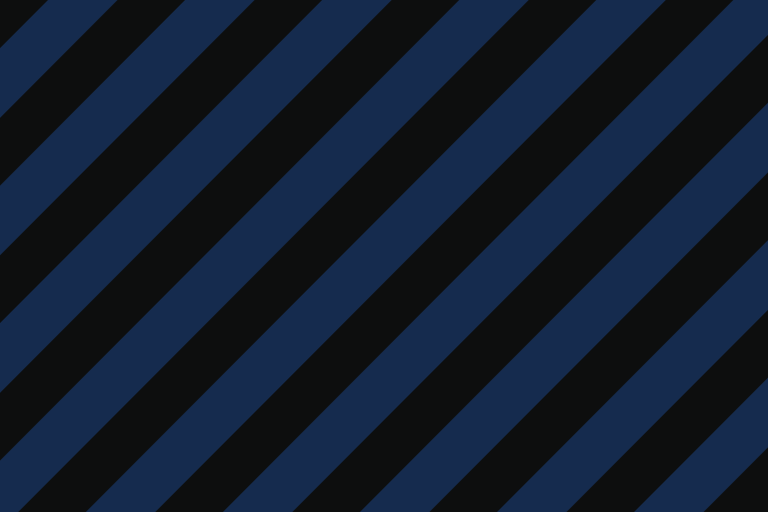
A WebGL 2 fragment shader for this pattern:

```glsl
#version 300 es
precision highp float;
// Diagonal stripes: navy bands alternate with near-black bands, rising to the right.
// A phase runs across the stripes from the upper left corner; each band is the
// signed distance to its centre line, smoothed over about one pixel.

uniform vec2 u_resolution;
out vec4 outColor;

// Lengths are in canvas heights, measured along the top edge
const float PERIOD = 0.2677;      // spacing of the navy bands
const float BAND_WIDTH = 0.1357;  // width of one navy band
const float FIRST_EDGE = 0.0938;  // where the first whole band starts
const float SLANT = 0.997;        // horizontal shift per unit of height

const vec3 NAVY = vec3(0.084, 0.169, 0.307);
const vec3 NEAR_BLACK = vec3(0.050, 0.056, 0.053);

// Signed distance along x to the nearest navy band, negative inside
float bandDistance(float across) {
    float centre = FIRST_EDGE + 0.5 * BAND_WIDTH;
    float offset = (fract((across - centre) / PERIOD + 0.5) - 0.5) * PERIOD;
    return abs(offset) - 0.5 * BAND_WIDTH;
}

void main() {
    vec2 p = gl_FragCoord.xy / u_resolution.y;
    float pixel = 1.0 / u_resolution.y;

    // Position across the stripes, zero at the upper left corner
    float across = p.x + SLANT * (1.0 - p.y);

    // Antialiased band coverage
    float coverage = 1.0 - smoothstep(-pixel, pixel, bandDistance(across));
    outColor = vec4(mix(NEAR_BLACK, NAVY, coverage), 1.0);
}
```
